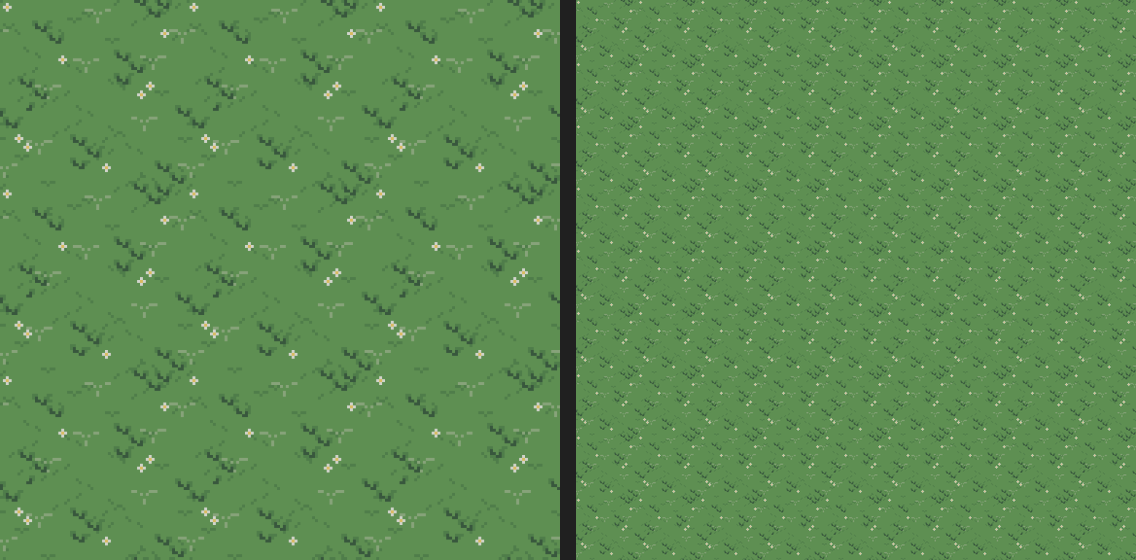
Left, the tile; right, the same tile 3 across and 3 down.
This texture is drawn by a WebGL 1 fragment shader. Its source:

```glsl
precision highp float;
// A pixel-art meadow: grass tufts, faint blades, pale sprigs and small flowers.
// Each tile is a 64 x 64 grid of square cells, repeated 3 x 3; sprites are
// scattered by a wrapped additive sequence and drawn from integer offsets.
uniform vec2 u_resolution;

const float REPEATS = 3.0;
const float CELLS = 64.0;
const vec2 STRIDE = vec2(0.7673, 0.5733);

const vec3 GRASS = vec3(0.37, 0.56, 0.32);
const vec3 BLADE = vec3(0.31, 0.49, 0.29);
const vec3 SHADE = vec3(0.22, 0.34, 0.24);
const vec3 PALE = vec3(0.53, 0.64, 0.48);
const vec3 PETAL = vec3(0.82, 0.83, 0.80);
const vec3 POLLEN = vec3(0.85, 0.73, 0.37);

vec2 hash2(float n) {
  return fract(sin(vec2(n * 12.71 + 1.3, n * 31.17 + 4.1)) * 4375.85);
}

// Integer comparisons, as 0 or 1
float same(float a, float b) { return 1.0 - step(0.5, abs(a - b)); }
float within(float x, float lo, float hi) {
  return step(lo - 0.5, x) * step(x, hi + 0.5);
}

// Scattered position of sprite i, and the wrapped offset from it
vec2 spot(float i, vec2 seed, float jitter) {
  return floor(CELLS * fract(seed + i * STRIDE) + jitter * hash2(i + seed.x));
}
vec2 offsetFrom(vec2 cell, vec2 center) {
  return mod(cell - center + 0.5 * CELLS, CELLS) - 0.5 * CELLS;
}

// Slanted leaf, two cells wide: 1 for the blade, 2 for its shaded base
float leaf(vec2 q, float height) {
  float x = q.x - floor(0.7 * q.y + 0.5);
  float body = within(x, 0.0, 1.0) * within(q.y, 0.0, height - 1.0);
  return body * (1.0 + step(x + q.y, 1.5));
}

// Two leaves in a V; the variant sets the height and may drop the left one
float tuft(vec2 d, vec2 variant) {
  float right = leaf(d - vec2(1.0, 0.0), 3.0 + floor(2.0 * variant.x));
  float left = leaf(vec2(-d.x, d.y - 1.0), 3.0);
  return max(right, left * step(0.25, variant.y));
}

// Faint marks: small V (kind 0), rising (1) or falling (2) rows of slashes
float mark(vec2 d, float kind) {
  float vee = same(d.y, min(abs(d.x), 1.0)) * within(d.x, -2.0, 2.0);
  float x = kind > 1.5 ? -d.x : d.x;
  float group = floor(x / 4.0);
  float along = x - 4.0 * group;
  float row = same(d.y - 2.0 * group, along) * within(along, 0.0, 1.0);
  row *= within(group, 0.0, 3.0 - kind);
  return kind < 0.5 ? vee : row;
}

// Pale Y-shaped sprig with one broken arm
float sprig(vec2 d, float side) {
  float arm = abs(d.x);
  float arms = same(d.y, min(arm, 2.0)) * within(arm, 1.0, 4.0);
  float stem = same(d.x, 0.0) * within(d.y, -2.0, -1.0);
  return max(arms * (1.0 - same(d.x * side, 2.0)), stem);
}

// Colour of one grid cell
vec3 meadow(vec2 cell) {
  float marks = 0.0, tone = 0.0, sprigs = 0.0, petals = 0.0, pollen = 0.0;
  for (int n = 0; n < 30; n++) {
    float i = float(n);
    vec2 d = offsetFrom(cell, spot(i, vec2(0.3, 0.8), 7.0));
    marks = max(marks, mark(d, mod(i, 3.0)));
  }
  // Tufts gather in clumps that step down and to the right
  for (int n = 0; n < 18; n++) {
    float i = float(n);
    float ring = floor((i + 0.5) / 7.0);
    vec2 shift = vec2(5.0 * mod(ring, 2.0), -4.0 * ring);
    vec2 center = spot(i - 7.0 * ring, vec2(0.1, 0.5), 3.0) + shift;
    tone = max(tone, tuft(offsetFrom(cell, center), hash2(i + 7.0)));
  }
  for (int n = 0; n < 8; n++) {
    float i = float(n);
    vec2 d = offsetFrom(cell, spot(i, vec2(0.42, 0.62), 3.0));
    sprigs = max(sprigs, sprig(d, 1.0 - 2.0 * mod(i, 2.0)));
    // Six lone flowers, then two twins set diagonally beside earlier ones
    float twin = step(5.5, i);
    float lead = mix(i, 3.0 * i - 17.0, twin);
    vec2 beside = twin * vec2(6.0 * i - 39.0, -3.0);
    vec2 f = abs(offsetFrom(cell, spot(lead, vec2(0.04, 0.961), 0.0) + beside));
    petals = max(petals, same(f.x + f.y, 1.0));
    pollen = max(pollen, same(f.x + f.y, 0.0));
  }
  vec3 color = mix(GRASS, BLADE, marks);
  color = mix(color, PALE, sprigs);
  color = mix(color, BLADE, step(0.5, tone));
  color = mix(color, SHADE, step(1.5, tone));
  color = mix(color, PETAL, petals);
  return mix(color, POLLEN, pollen);
}

void main() {
  vec2 scale = REPEATS * CELLS / u_resolution;
  vec2 p = gl_FragCoord.xy * scale;
  // Blend the four cells around the nearest corner by pixel coverage
  vec2 corner = floor(p + 0.5);
  vec2 t = clamp((p - corner) / scale + 0.5, 0.0, 1.0);
  vec3 low = mix(meadow(corner - 1.0), meadow(corner - vec2(0.0, 1.0)), t.x);
  vec3 high = mix(meadow(corner - vec2(1.0, 0.0)), meadow(corner), t.x);
  gl_FragColor = vec4(mix(low, high, t.y), 1.0);
}
```
